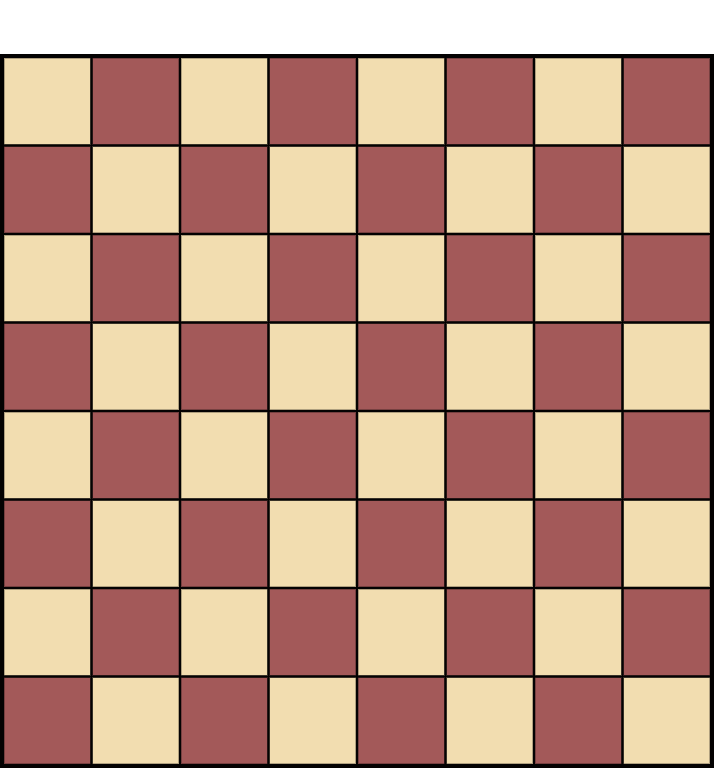
Reproduce this pattern procedurally as a Shadertoy shader.

```glsl
// An eight by eight checkerboard in cream and dull red, ruled in black under a white strip.
// The board is a unit square, one canvas width on a side, resting on the lower edge.
// Cell parity picks the colour; distance to the nearest cell edge draws the lines.

const float CELLS = 8.0;
const float PITCH = 0.12395;   // cell size in canvas widths

// Coverage of the region where the signed distance is negative
float coverage(float dist, float pixel) {
    return clamp(0.5 - dist / pixel, 0.0, 1.0);
}

void mainImage(out vec4 fragColor, in vec2 fragCoord) {
    float pixel = 1.0 / iResolution.x;
    vec2 p = fragCoord * pixel;

    // Grid coordinates, centred on the board
    vec2 grid = (p - 0.5) / PITCH + 0.5 * CELLS;
    vec2 cell = clamp(floor(grid), 0.0, CELLS - 1.0);

    // Squares, with red at the lower left
    float isCream = mod(cell.x + cell.y, 2.0);
    vec3 color = mix(vec3(0.64, 0.35, 0.35), vec3(0.95, 0.867, 0.69), isCream);

    // Lines between cells; the outer frame fills the rest of the board
    vec2 fromCenter = abs(grid - cell - 0.5);
    float edgeDist = (0.5 - max(fromCenter.x, fromCenter.y)) * PITCH;
    color = mix(color, vec3(0.015, 0.008, 0.008), coverage(edgeDist - 0.0018, pixel));

    // White strip above the board
    color = mix(vec3(1.0), color, coverage(p.y - 1.0, pixel));

    fragColor = vec4(color, 1.0);
}
```
